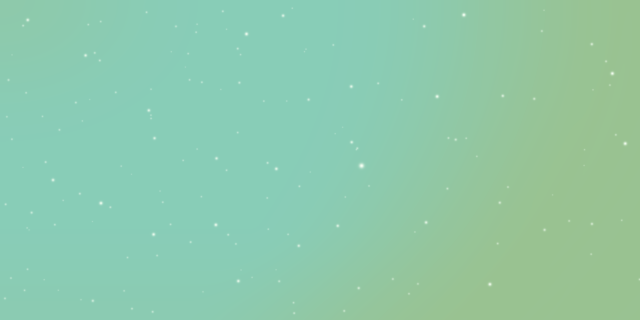
Write a Shadertoy shader that draws this background.

```glsl
const vec3 TEAL = vec3(0.535, 0.802, 0.718);
const vec3 GREEN = vec3(0.600, 0.762, 0.570);
const vec3 STAR_COLOR = vec3(0.96, 1.0, 0.95);

const float GREEN_START = 0.52;      // sweep value where green begins
const float GREEN_FULL = 0.99;       // sweep value where green is complete
const float SWEEP_BEND = 0.25;       // leftward pull of green near the bottom
const float CORNER_TINT = 0.32;      // green in the upper left corner
const float FLOOR_TINT = 0.14;       // green along the lower edge
const float STREAK_STRENGTH = 0.07;

const vec2 MAIN_STAR = vec2(1.130, 0.482);
const float MAIN_STAR_RADIUS = 0.0075;

vec2 hash2(vec2 p) {
    vec3 q = fract(p.xyx * vec3(0.1031, 0.1030, 0.0973));
    q += dot(q, q.yzx + 33.33);
    return fract((q.xx + q.yz) * q.zy);
}

float gradientCorner(vec2 cell, vec2 offset) {
    return dot(hash2(cell) * 2.0 - 1.0, offset);
}

float gradientNoise(vec2 p) {
    vec2 i = floor(p), f = fract(p);
    vec2 u = f * f * f * (f * (f * 6.0 - 15.0) + 10.0);
    vec2 e = vec2(1.0, 0.0);
    float low = mix(gradientCorner(i, f), gradientCorner(i + e, f - e), u.x);
    float high = mix(gradientCorner(i + e.yx, f - e.yx),
                     gradientCorner(i + e.xx, f - e.xx), u.x);
    return mix(low, high, u.y);
}

// Soft round dot, kept at least as wide as a pixel without gaining light
float starGlow(vec2 offset, float radius) {
    float width = max(radius, 0.7 / iResolution.y);
    float energy = radius * radius / (width * width);
    return energy * exp(-dot(offset, offset) / (width * width));
}

// One jittered star per cell; some cells stay empty
float starLayer(vec2 p, float cellSize, float density, float radius, float seed) {
    vec2 cell = floor(p / cellSize);
    vec2 center = (cell + 0.12 + 0.76 * hash2(cell + seed)) * cellSize;
    vec2 traits = hash2(cell + seed + 71.0);
    float present = step(traits.x, density);
    float size = radius * mix(0.75, 1.2, traits.y);
    return present * mix(0.4, 1.0, traits.y) * starGlow(p - center, size);
}

vec3 backdrop(vec2 uv) {
    // Curved sweep from teal to green
    float drop = 1.0 - uv.y;
    float sweep = uv.x + SWEEP_BEND * drop * drop;
    float green = smoothstep(GREEN_START, GREEN_FULL, sweep);

    // Faint streaks that follow the sweep
    float streak = gradientNoise(vec2(sweep * 34.0, uv.y * 1.6));
    green += STREAK_STRENGTH * streak * smoothstep(0.6, 0.85, sweep);

    // Gentle tint at the upper left and the lower edge
    float corner = length((uv - vec2(0.0, 1.0)) * vec2(1.0, 0.7));
    green += CORNER_TINT * (1.0 - smoothstep(0.0, 0.32, corner));
    green += FLOOR_TINT * (1.0 - smoothstep(0.0, 0.3, uv.y)) * (1.0 - green);

    return mix(TEAL, GREEN, clamp(green, 0.0, 1.0));
}

void mainImage(out vec4 fragColor, in vec2 fragCoord) {
    vec2 uv = fragCoord / iResolution.xy;
    vec2 p = vec2(uv.x * 2.0, uv.y);
    vec3 color = backdrop(uv);

    // Dust thins out to the right; brighter stars are spread evenly
    float dustDensity = mix(0.6, 0.2, smoothstep(0.4, 1.0, uv.x));
    float stars = 0.0;
    for (int i = 0; i < 2; i++) {
        float seed = 17.0 + 29.0 * float(i);
        stars += 0.5 * starLayer(p, 0.11, dustDensity * 0.7, 0.0030, seed);
    }
    stars += starLayer(p, 0.2, 0.72, 0.0046, 113.0);
    stars += starGlow(p - MAIN_STAR, MAIN_STAR_RADIUS);

    color = mix(color, STAR_COLOR, clamp(stars, 0.0, 1.0));
    fragColor = vec4(color, 1.0);
}
```
